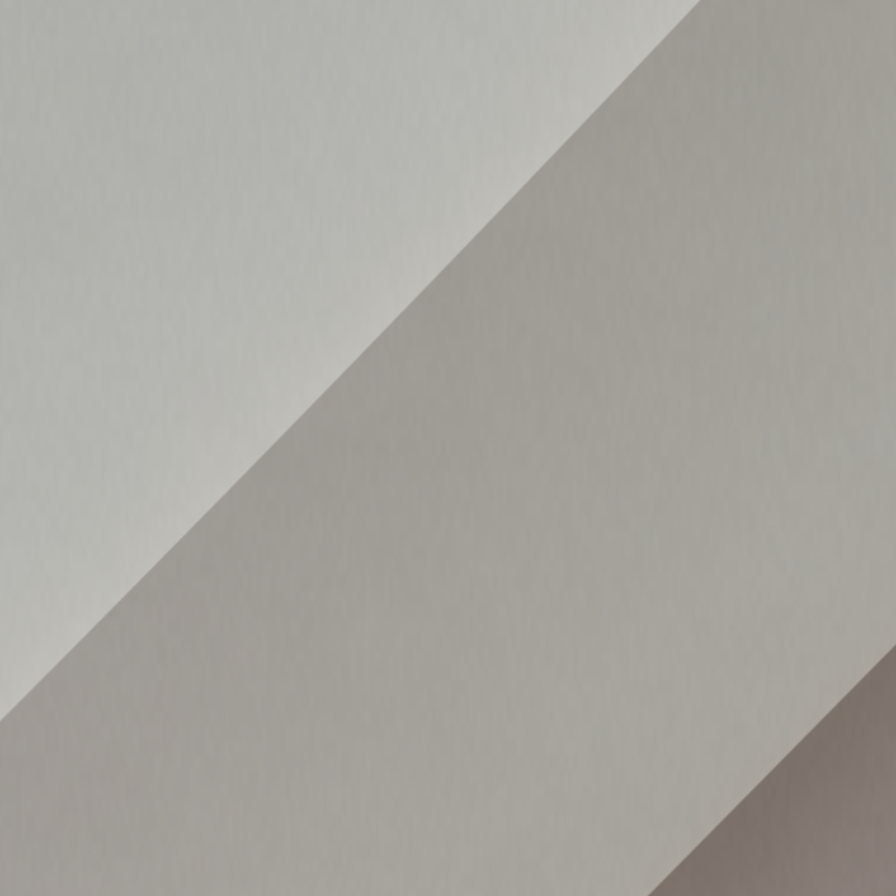
Reproduce this background procedurally as a WebGL 2 fragment shader.

```glsl
#version 300 es
precision highp float;
// Three matte wall planes split by two diagonal folds, lit softly.
// Each plane is a gradient over its distance from a fold; the folds are
// blended with smoothstep and a faint woven grain covers everything.

#define EDGE_SOFTNESS 0.0018
#define UPPER_START 0.195
#define UPPER_SLOPE 1.030
#define UPPER_BOW 0.0055
#define LOWER_START 0.723
#define LOWER_SLOPE 1.014
#define GLOW_WIDTH 0.085
#define GRAIN_AMOUNT 0.012

uniform vec2 u_resolution;
out vec4 fragColor;

float hash(vec2 p) {
    return fract(sin(dot(p, vec2(127.1, 311.7))) * 43758.5453);
}

float valueNoise(vec2 p) {
    vec2 cell = floor(p);
    vec2 f = fract(p);
    f = f * f * (3.0 - 2.0 * f);
    float low = mix(hash(cell), hash(cell + vec2(1.0, 0.0)), f.x);
    float high = mix(hash(cell + vec2(0.0, 1.0)), hash(cell + vec2(1.0)), f.x);
    return mix(low, high, f.y);
}

// Signed distance to the upper fold, positive toward the upper left.
float upperFold(vec2 uv) {
    float t = clamp(uv.x / 0.781, 0.0, 1.0);
    float height = UPPER_START + UPPER_SLOPE * uv.x - UPPER_BOW * 4.0 * t * (1.0 - t);
    return (uv.y - height) / length(vec2(1.0, UPPER_SLOPE));
}

// Signed distance to the lower fold, positive toward the upper left.
float lowerFold(vec2 uv) {
    float height = LOWER_SLOPE * (uv.x - LOWER_START);
    return (uv.y - height) / length(vec2(1.0, LOWER_SLOPE));
}

// Bright plane: even grey, lighter along the fold.
vec3 upperPlane(vec2 uv, float d) {
    vec3 grey = mix(vec3(0.705, 0.707, 0.690), vec3(0.685, 0.687, 0.668), smoothstep(0.05, 0.55, d));
    float glow = exp(-max(d, 0.0) / GLOW_WIDTH);
    return grey + vec3(0.042, 0.036, 0.030) * glow;
}

// Middle plane: warm grey that lightens toward the lower right.
vec3 middlePlane(vec2 uv, float dUpper, float dLower) {
    float across = clamp(-dUpper / 0.48, 0.0, 1.0);
    vec3 grey = mix(vec3(0.618, 0.600, 0.580), vec3(0.656, 0.643, 0.620), across);
    grey += vec3(-0.002, 0.004, 0.001) * uv.y;
    float rim = exp(-max(dLower, 0.0) / 0.018);
    return grey + vec3(0.010, 0.003, -0.006) * rim;
}

// Shaded corner: darkest beside the fold.
vec3 cornerPlane(float d) {
    return mix(vec3(0.487, 0.446, 0.418), vec3(0.535, 0.492, 0.470), smoothstep(0.0, 0.17, -d));
}

void main() {
    vec2 uv = gl_FragCoord.xy / u_resolution;
    float dUpper = upperFold(uv);
    float dLower = lowerFold(uv);
    float softness = max(EDGE_SOFTNESS, 0.8 / u_resolution.y);

    // Planes, joined at the folds
    vec3 color = middlePlane(uv, dUpper, dLower);
    color = mix(color, upperPlane(uv, dUpper), smoothstep(-softness, softness, dUpper));
    color = mix(cornerPlane(dLower), color, smoothstep(-softness, softness, dLower));

    // Grain: upright fibres, with broad faint mottling
    float fibres = valueNoise(uv * vec2(190.0, 60.0)) - 0.5;
    float mottle = valueNoise(uv * 14.0 + 7.0) - 0.5;
    color += GRAIN_AMOUNT * (fibres + 0.5 * mottle);
    color.r += 0.3 * GRAIN_AMOUNT * (valueNoise(uv * 22.0 + 31.0) - 0.5);

    fragColor = vec4(color, 1.0);
}
```
